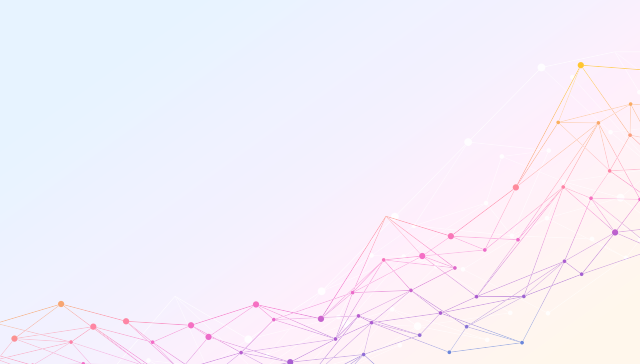
Reproduce this background procedurally as a Shadertoy shader.

```glsl
float hash(vec2 p) {
    return fract(sin(dot(p, vec2(41.3, 289.1))) * 4375.85);
}

float bump(float x, float center, float width) {
    float d = (x - center) / width;
    return exp(-d * d);
}

// Upper outline of the coloured (0) and white (1) networks
float ridge(float x, int layer) {
    if (layer == 1)
        return -0.05 + 0.12 * smoothstep(0.25, 0.4, x) + 0.23 * bump(x, 0.27, 0.04)
            + 1.79 * clamp(x - 0.43, 0.0, 0.44);
    return 0.13 + 0.035 * cos(20.0 * (x - 0.1)) + 0.19 * smoothstep(0.5, 0.58, x)
        + 0.115 * bump(x, 0.6, 0.035) + 0.54 * smoothstep(0.74, 0.92, x)
        - 0.08 * smoothstep(0.93, 1.01, x);
}

float lowerEdge(float x) {
    return -0.2 + 0.24 * smoothstep(0.4, 0.65, x) + 0.24 * smoothstep(0.79, 0.96, x);
}

float columnStep(int layer) { return layer == 1 ? 0.1145 : 0.1015; }
float columnStart(int layer) { return layer == 1 ? 0.0445 : -0.006; }

// Node in canvas-height units; the top row stays on the ridge, odd rows are staggered
vec2 nodeAt(vec2 id, int layer) {
    float seed = float(layer) * 17.0;
    float loose = min(id.y, 1.0);
    float stagger = 0.5 * mod(id.y, 2.0);
    float x = columnStart(layer) + (id.x + stagger) * columnStep(layer);
    x += loose * 0.06 * (hash(id + seed) - 0.5);
    float depth = (id.y + loose * 0.8 * (hash(id + seed + 5.7) - 0.5)) / 6.0;
    float y = mix(ridge(x, layer), lowerEdge(x), depth);
    return vec2(x * iResolution.x / iResolution.y, y);
}

float segmentDistance(vec2 p, vec2 a, vec2 b) {
    vec2 ab = b - a;
    float t = clamp(dot(p - a, ab) / max(dot(ab, ab), 1e-6), 0.0, 1.0);
    return length(p - a - ab * t);
}

float cover(float d, float radius) {
    float soft = 0.65 / iResolution.y;
    return 1.0 - smoothstep(radius - soft, radius + soft, d);
}

// x: line coverage, y: dot coverage
vec2 network(vec2 p, int layer) {
    float x = p.x * iResolution.y / iResolution.x;
    float column = floor((x - columnStart(layer)) / columnStep(layer));
    vec2 result = vec2(0.0);
    for (int i = -2; i <= 2; i++) {
        for (int j = 0; j < 7; j++) {
            vec2 id = vec2(column + float(i), float(j));
            vec2 a = nodeAt(id, layer);
            float size = hash(id + 3.1 + float(layer));
            float radius = mix(0.005, 0.0085, max(step(0.75, size), step(id.y, 0.5)));
            if (layer == 1) radius *= 1.25;
            // Every sixth ridge corner stays bare
            bool bare = j == 0 && mod(id.x + 4.0 * float(layer), 6.0) < 0.5;
            if (!bare) result.y = max(result.y, cover(length(p - a), radius));

            // Links to the right, both ways down and across two rows
            for (int k = 0; k < 4; k++) {
                vec2 link = k == 0 ? vec2(1, 0) : k == 1 ? vec2(0, 1)
                    : k == 2 ? vec2(mod(id.y, 2.0) * 2.0 - 1.0, 1) : vec2(1, 2);
                if (id.y + link.y > 6.5) continue;
                float chance = hash(id * 1.7 + float(k) + 9.0);
                bool outline = id.y < 0.5 && k == 0;
                if (!outline && chance < (layer == 1 ? 0.5 : 0.2)) continue;
                float d = segmentDistance(p, a, nodeAt(id + link, layer));
                float strength = outline ? 0.95 : 0.35 + 0.45 * chance;
                result.x = max(result.x, strength * cover(d, 0.0007));
            }
        }
    }
    return result;
}

// Diagonal wash from sky blue through lilac and pink to cream
vec3 backdrop(vec2 uv) {
    float s = 0.56 * uv.x + 0.44 * (1.0 - uv.y);
    vec3 color = mix(vec3(0.904, 0.954, 1.0), vec3(0.95, 0.946, 0.998), smoothstep(0.12, 0.48, s));
    color = mix(color, vec3(1.0, 0.938, 0.988), smoothstep(0.43, 0.67, s));
    return mix(color, vec3(1.0, 0.97, 0.925), clamp((s - 0.64) / 0.28, 0.0, 1.0));
}

// Blue below, then purple, pink and orange up to yellow
vec3 networkColor(vec2 uv) {
    float heat = uv.y - 0.55 * uv.x + 0.08;
    vec3 color = mix(vec3(0.35, 0.48, 0.85), vec3(0.63, 0.3, 0.8), smoothstep(-0.28, -0.15, heat));
    color = mix(color, vec3(0.95, 0.37, 0.76), smoothstep(-0.13, 0.0, heat));
    color = mix(color, vec3(1.0, 0.48, 0.6), smoothstep(0.0, 0.1, heat));
    color = mix(color, vec3(0.97, 0.62, 0.38), smoothstep(0.1, 0.2, heat));
    return mix(color, vec3(1.0, 0.76, 0.1), smoothstep(0.2, 0.38, heat));
}

void mainImage(out vec4 fragColor, in vec2 fragCoord) {
    vec2 uv = fragCoord / iResolution.xy;
    vec2 p = fragCoord / iResolution.y;
    vec3 color = backdrop(uv);
    vec2 pale = network(p, 1);
    vec2 vivid = network(p, 0);
    color = mix(color, vec3(1.0), max(0.9 * pale.x, 0.85 * pale.y));
    color = mix(color, networkColor(uv), max(0.85 * vivid.x, 0.9 * vivid.y));
    fragColor = vec4(color, 1.0);
}
```
